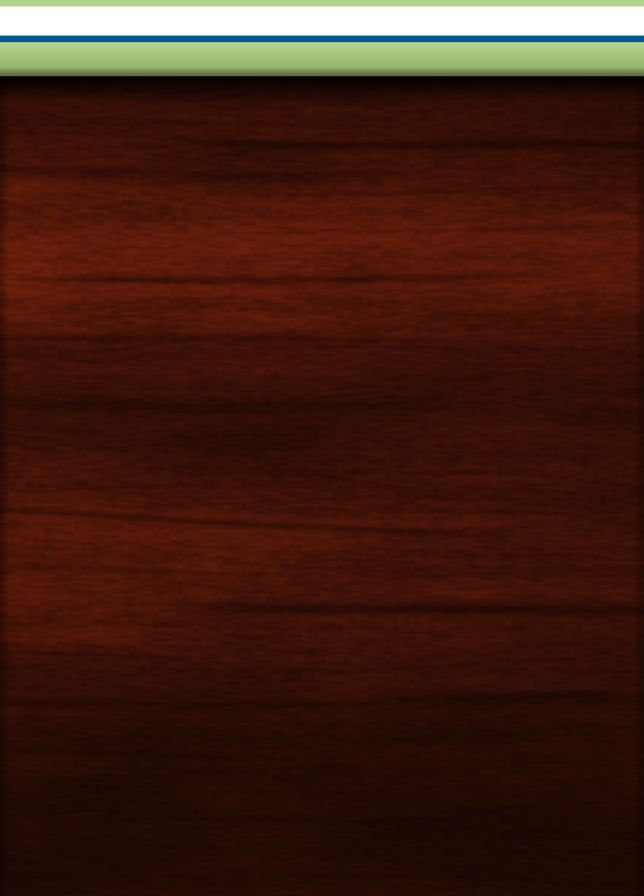
Give the GLSL for this texture, as a Shadertoy shader.

```glsl
// Dark mahogany board under a trim of green, white and blue stripes.
// The wood is a broad light profile multiplied by stretched noise grain,
// pores and soft dark veins; the trim is a stack of smoothed bands.

#define WOOD_COLOR vec3(0.28, 0.08, 0.03)
#define GREEN_LIGHT vec3(0.70, 0.83, 0.55)
#define GREEN_DEEP vec3(0.60, 0.73, 0.44)
#define OLIVE vec3(0.36, 0.43, 0.24)
#define BLUE vec3(0.01, 0.34, 0.57)
#define TRIM_END 0.0850
#define GRAIN_AMOUNT 0.40
#define PORE_AMOUNT 0.34
#define VEIN_AMOUNT 0.30

float hash(vec2 p) {
    vec3 q = fract(vec3(p.xyx) * 0.1031);
    q += dot(q, q.yzx + 33.33);
    return fract((q.x + q.y) * q.z);
}

float noise(vec2 p) {
    vec2 i = floor(p), f = fract(p);
    f = f * f * (3.0 - 2.0 * f);
    return mix(mix(hash(i), hash(i + vec2(1, 0)), f.x),
               mix(hash(i + vec2(0, 1)), hash(i + vec2(1, 1)), f.x), f.y);
}

float fbm(vec2 p) {
    float sum = 0.0, amp = 0.5;
    for (int i = 0; i < 4; i++) {
        sum += amp * noise(p);
        p = p * 2.03 + 17.3;
        amp *= 0.5;
    }
    return sum / 0.9375;
}

float bell(float x, float center, float width) {
    float d = (x - center) / width;
    return exp(-d * d);
}

// Soft dark line between two x positions, following a slope
float vein(vec2 p, float x0, float x1, float y, float slope, float width) {
    float ends = smoothstep(x0 - 0.12, x0 + 0.06, p.x)
               * (1.0 - smoothstep(x1 - 0.06, x1 + 0.12, p.x));
    return ends * bell(p.y, y + slope * p.x, width);
}

// p.x runs across 0..0.72, p.y runs down 0..1
vec3 wood(vec2 p, float across) {
    // Broad light: two reddish bands, strongest at the left
    float side = mix(1.18, 0.70, across);
    float light = mix(0.67, 0.49, smoothstep(0.1, 1.0, p.y));
    light += side * (0.56 * bell(p.y, 0.29, 0.105) + 0.43 * bell(p.y, 0.63, 0.15));
    light += 0.08 * bell(length((p - vec2(0.34, 0.77)) * vec2(0.6, 1.0)), 0.0, 0.05);
    light -= 0.12 * bell(length((p - vec2(0.28, 0.485)) * vec2(0.4, 1.0)), 0.0, 0.045);

    // Warped horizontal grain, blotches and short pores
    vec2 w = p;
    w.y += 0.014 * (noise(p * vec2(3.0, 5.0)) - 0.5);
    float grain = fbm(w * vec2(3.5, 55.0)) - 0.5;
    float blotch = fbm(p * vec2(7.0, 16.0) + 40.0) - 0.5;
    float pores = noise(w * vec2(55.0, 330.0)) - 0.5;
    float fleck = noise(p * vec2(150.0, 280.0) + 9.0) - 0.5;
    float shade = 1.0 + GRAIN_AMOUNT * grain + 0.28 * blotch
                + PORE_AMOUNT * (0.55 * pores + 0.45 * fleck);

    // Main veins
    float dark = vein(w, 0.25, 0.75, 0.152, 0.020, 0.005)
               + 0.7 * vein(w, -0.2, 0.40, 0.196, -0.010, 0.006)
               + 0.8 * vein(w, 0.10, 0.55, 0.318, -0.010, 0.004)
               + 0.6 * vein(w, 0.00, 0.50, 0.383, 0.005, 0.004)
               + 0.6 * vein(w, 0.05, 0.45, 0.456, 0.006, 0.005)
               + 0.9 * vein(w, -0.2, 0.50, 0.573, 0.035, 0.004)
               + vein(w, 0.25, 0.80, 0.671, 0.012, 0.006)
               + 0.6 * vein(w, 0.05, 0.60, 0.785, -0.010, 0.004);

    // Scattered thin veins
    for (int i = 0; i < 14; i++) {
        float k = float(i);
        float start = hash(vec2(k, 3.1)) * 0.6 - 0.1;
        float y = 0.12 + 0.86 * (k + hash(vec2(k, 7.7))) / 14.0;
        dark += 0.4 * vein(w, start, start + 0.28, y, 0.01, 0.003);
    }
    light *= shade * (1.0 - VEIN_AMOUNT * min(dark, 1.4));

    // Shadow below the trim and at the outer edges
    light *= mix(0.22, 1.0, smoothstep(TRIM_END, TRIM_END + 0.035, p.y));
    light *= mix(0.72, 1.0, smoothstep(0.0, 0.012, min(p.x, 0.719 - p.x)));
    vec3 tint = mix(vec3(0.94, 0.90, 1.0), vec3(1.04, 1.03, 1.0), smoothstep(0.5, 1.2, light));
    return WOOD_COLOR * tint * max(light, 0.0);
}

void mainImage(out vec4 fragColor, in vec2 fragCoord) {
    vec2 uv = fragCoord / iResolution.xy;
    float y = 1.0 - uv.y;
    float soft = 0.75 / iResolution.y;

    // Trim from top to bottom
    vec3 green = mix(GREEN_LIGHT, GREEN_DEEP, smoothstep(0.047, 0.073, y));
    green = mix(green, OLIVE, smoothstep(0.073, TRIM_END, y));
    vec3 color = mix(GREEN_LIGHT, vec3(1.0), smoothstep(0.0072 - soft, 0.0072 + soft, y));
    color = mix(color, BLUE, smoothstep(0.0397 - soft, 0.0397 + soft, y));
    color = mix(color, green, smoothstep(0.0470 - soft, 0.0470 + soft, y));

    vec3 board = wood(vec2(uv.x * 0.719, y), uv.x);
    color = mix(color, board, smoothstep(TRIM_END - soft, TRIM_END + soft, y));
    fragColor = vec4(color, 1.0);
}
```
